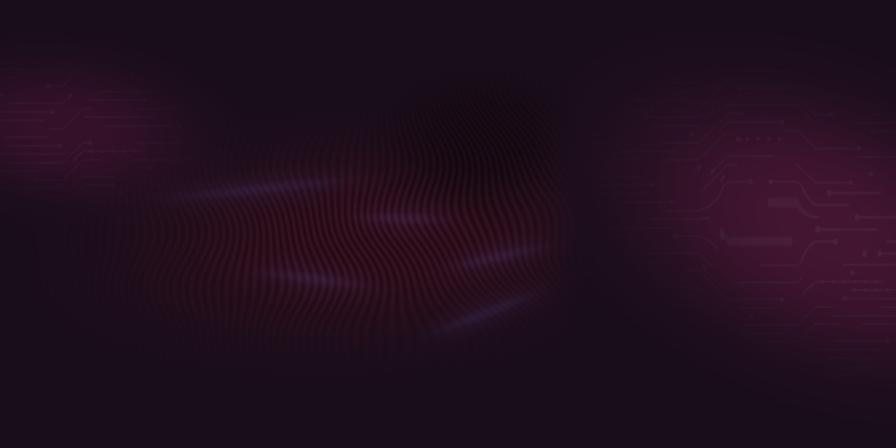
A Shadertoy shader for this background:

```glsl
// Dark plum backdrop: a rippled crimson wave between two magenta circuit-board glows.

// Colours
const vec3 BASE = vec3(0.100, 0.052, 0.106);
const vec3 MAGENTA_LEFT = vec3(0.105, 0.014, 0.052);
const vec3 MAGENTA_RIGHT = vec3(0.165, 0.030, 0.082);
const vec3 CRIMSON = vec3(0.120, 0.015, 0.022);
const vec3 SHADOW = vec3(0.088, 0.040, 0.078);
const vec3 VIOLET = vec3(0.060, 0.062, 0.135);
const vec3 TRACE = vec3(0.035, 0.060, 0.060);

// Sizes, in canvas heights (the canvas is 2 wide and 1 high)
const float STRIPE_GAP = 0.0165;
const float STRIPE_DEPTH = 0.42;
const float ROW_GAP = 0.0190;
const float TRACE_WIDTH = 0.0011;
const float NODE_RADIUS = 0.0042;
const float SEGMENT = 0.24;

// Wave crests: centre x, centre y, half length, slope
const int CRESTS = 5;
const vec4 CREST[CRESTS] = vec4[CRESTS](
    vec4(0.70, 0.378, 0.110, -0.13),
    vec4(1.11, 0.427, 0.095, 0.22),
    vec4(0.90, 0.512, 0.090, -0.02),
    vec4(0.58, 0.578, 0.170, 0.10),
    vec4(1.08, 0.300, 0.100, 0.38));

float hash(vec2 p) {
    vec3 q = fract(vec3(p.xyx) * 0.1031);
    q += dot(q, q.yzx + 33.33);
    return fract((q.x + q.y) * q.z);
}

// Soft sheared ellipse with a broad top
float glow(vec2 p, vec2 centre, vec2 radius, float slope) {
    vec2 q = p - centre;
    q.y -= slope * q.x;
    q /= radius;
    return exp(-pow(dot(q, q), 1.4));
}

// Curved, nearly vertical ribs that lean further on the right
float ribs(vec2 p) {
    float lean = mix(0.08, 0.50, smoothstep(0.75, 1.20, p.x));
    float bend = 0.022 * sin(17.0 * p.y + 6.0 * p.x)
               + 0.008 * sin(31.0 * p.y - 9.0 * p.x);
    float phase = (p.x + lean * (p.y - 0.5) + bend) / STRIPE_GAP;
    return 0.5 + 0.5 * cos(6.28319 * phase);
}

// Horizontal tracks with diagonal steps, random gaps and end nodes
float circuit(vec2 p, float pixel) {
    float stepA = clamp(p.x - 1.56, 0.0, 0.065);
    float stepB = clamp(p.x - 1.78, 0.0, 0.040);
    float stepC = clamp(p.x - 0.14, 0.0, 0.045);
    float side = clamp((p.y - 0.50) * 12.0, -1.0, 1.0);
    float y = (p.y + side * (stepB - stepA) - stepC) / ROW_GAP;
    float row = floor(y);
    float dy = (fract(y) - 0.5) * ROW_GAP;

    float x = p.x / SEGMENT + hash(vec2(row, 7.0));
    vec2 cell = vec2(floor(x), row);
    float start = 0.05 + 0.35 * hash(cell + 11.0);
    float end = 0.65 + 0.30 * hash(cell + 23.0);
    float along = fract(x);
    float dx = max(max(start - along, along - end), 0.0) * SEGMENT;
    float line = smoothstep(pixel, 0.0, length(vec2(dx, dy)) - TRACE_WIDTH);
    line *= step(0.22, hash(cell + 37.0));

    float tip = hash(cell + 41.0) < 0.5 ? start : end;
    float node = length(vec2((along - tip) * SEGMENT, dy)) - NODE_RADIUS;
    float dots = smoothstep(pixel, 0.0, node) * step(0.50, hash(cell + 53.0));

    // Occasional runs of small beads
    float bead = (fract(p.x / 0.024) - 0.5) * 0.024;
    float beads = smoothstep(pixel, 0.0, length(vec2(bead, dy)) - 0.003);
    beads *= step(0.88, hash(cell + 67.0)) * step(dx, 0.0);
    return max(line * 0.75, max(dots, beads));
}

void mainImage(out vec4 fragColor, in vec2 fragCoord) {
    vec2 p = fragCoord / iResolution.xy * vec2(2.0, 1.0);
    float pixel = 1.0 / iResolution.y;

    // Side glows and their tracks
    float left = glow(p, vec2(0.15, 0.71), vec2(0.25, 0.135), -0.08);
    float right = glow(p, vec2(1.84, 0.49), vec2(0.40, 0.255), -0.25);
    vec3 color = BASE + MAGENTA_LEFT * left + MAGENTA_RIGHT * right;
    color += TRACE * circuit(p, pixel) * (0.6 * left + 0.75 * right);

    // Crimson wave body with a shaded upper right
    float edge = smoothstep(1.32, 1.19, p.x);
    float body = glow(p, vec2(0.84, 0.465), vec2(0.50, 0.195), 0.06) * edge;
    float shade = glow(p, vec2(1.08, 0.69), vec2(0.20, 0.13), 0.0) * edge;
    color += CRIMSON * body;
    color = mix(color, SHADOW, 0.75 * shade);

    // Dark ribs
    float ribArea = clamp(body + 0.5 * shade, 0.0, 1.0);
    color *= 1.0 - STRIPE_DEPTH * ribArea * ribs(p);

    // Violet crests, each a thin core in a wider haze
    for (int i = 0; i < CRESTS; i++) {
        vec4 c = CREST[i];
        float core = glow(p, c.xy, vec2(c.z, 0.012), c.w);
        float haze = glow(p, c.xy, vec2(c.z * 1.2, 0.038), c.w);
        color += VIOLET * (0.42 * core + 0.28 * haze);
    }

    fragColor = vec4(color, 1.0);
}
```
